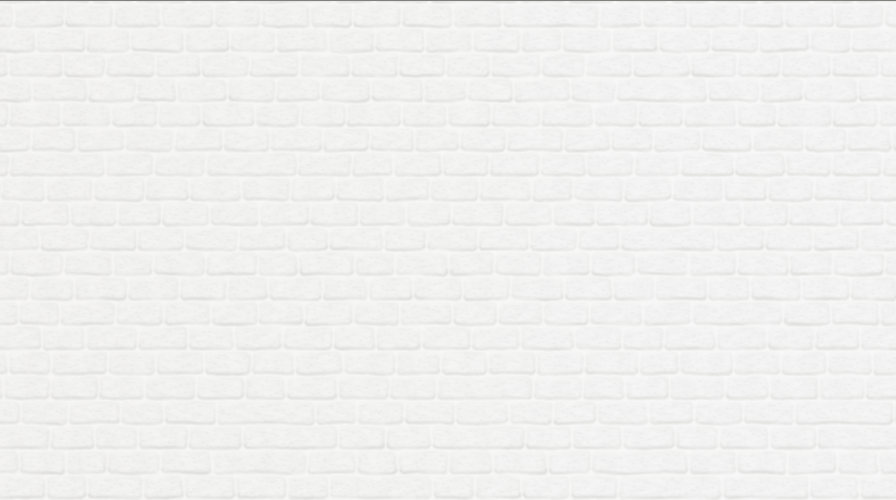
Write a Shadertoy shader that draws this texture.

```glsl
const float ROWS = 20.15;
const float COLUMNS = 18.6;
const vec3 MORTAR = vec3(0.968, 0.968, 0.966);
const vec3 BRICK = vec3(0.949, 0.949, 0.947);
const vec3 SHADOW = vec3(0.850, 0.850, 0.840);
const vec3 TOP_RULE = vec3(0.50, 0.50, 0.49);

float hash(vec2 p) {
    vec3 q = fract(vec3(p.xyx) * 0.1031);
    q += dot(q, q.yzx + 33.33);
    return fract((q.x + q.y) * q.z);
}

// Distance to the nearest scattered point
float cellular(vec2 p) {
    vec2 cell = floor(p);
    float nearest = 2.0;
    for (int y = -1; y <= 1; y++) {
        for (int x = -1; x <= 1; x++) {
            vec2 c = cell + vec2(x, y);
            vec2 site = c + vec2(hash(c), hash(c + 71.7));
            nearest = min(nearest, length(p - site));
        }
    }
    return nearest;
}

float waves(vec2 p) {
    float sum = 0.0;
    float amplitude = 0.5;
    for (int i = 0; i < 4; i++) {
        sum += amplitude * sin(p.x + 1.7 * sin(p.y)) * cos(p.y * 0.9 + float(i));
        p = mat2(1.5, 1.1, -1.1, 1.5) * p + 2.3;
        amplitude *= 0.55;
    }
    return sum;
}

// Irregular position of a vertical joint, in columns
float jointAt(float index, float row) {
    return index + 0.2 * (hash(vec2(index + 40.0, row + 9.0)) - 0.5);
}

// A few even joints are missing, leaving a double brick
bool jointMissing(float index, float row) {
    return mod(index, 2.0) < 0.5 && hash(vec2(index + 17.0, row + 63.0)) < 0.14;
}

// Left and right ends of the brick that holds x
vec2 brickEnds(float x, float row) {
    float index = floor(x);
    if (x < jointAt(index, row)) index -= 1.0;
    if (x >= jointAt(index + 1.0, row)) index += 1.0;
    float first = jointMissing(index, row) ? index - 1.0 : index;
    float last = jointMissing(index + 1.0, row) ? index + 2.0 : index + 1.0;
    return vec2(jointAt(first, row), jointAt(last, row));
}

float roundedBox(vec2 p, vec2 halfSize, float radius) {
    vec2 q = abs(p) - halfSize + radius;
    return length(max(q, 0.0)) + min(max(q.x, q.y), 0.0) - radius;
}

// Soft line centred where d is zero
float softLine(float d, float width) {
    return exp(-d * d / (width * width));
}

void mainImage(out vec4 fragColor, in vec2 fragCoord) {
    vec2 uv = fragCoord / iResolution.xy;
    float aspect = iResolution.x / iResolution.y;
    // One unit is the height of a course
    vec2 p = vec2(uv.x * aspect, uv.y) * ROWS;
    float columnWidth = aspect * ROWS / COLUMNS;

    // Uneven edges
    vec2 wall = p + 0.06 * vec2(waves(p * 2.3), waves(p * 1.9 + 8.0));
    float row = floor(wall.y);
    float shift = 0.5 * mod(row, 2.0) + 0.4 * hash(vec2(row, 5.0));
    vec2 ends = brickEnds(wall.x / columnWidth + shift, row);
    vec2 span = (ends - shift) * columnWidth;
    vec2 center = vec2(0.5 * (span.x + span.y), row + 0.5);
    vec2 halfSize = vec2(0.5 * (span.y - span.x) - 0.09, 0.39);
    vec2 local = wall - center;
    float edge = roundedBox(local, halfSize, 0.15);
    float tone = hash(vec2(floor(ends.x * 8.0) + 90.0, row + 31.0));

    // Painted brick faces with faint grain and pits
    float face = 1.0 - smoothstep(-0.08, 0.08, edge);
    float grain = waves(p * vec2(5.0, 9.0));
    float pits = 1.0 - smoothstep(0.08, 0.35, cellular(p * vec2(3.0, 5.0)));
    vec3 brick = BRICK + 0.004 * (tone - 0.5) + 0.014 * grain - 0.015 * pits;
    vec3 color = mix(MORTAR + 0.005 * grain, brick, face);

    // Worn shadow along the underside, fainter along the ends
    float wear = clamp(0.70 + 0.45 * waves(p * vec2(2.2, 3.1) + 3.0) + 0.25 * (tone - 0.5), 0.3, 1.0);
    float under = smoothstep(-0.12, -0.36, local.y);
    float side = step(0.0, local.x) * 0.10 + 0.20;
    float strength = mix(side, 0.70, under) * wear;
    color = mix(color, SHADOW, softLine(edge - 0.01, 0.08) * strength);

    // Lit top edge
    float upper = smoothstep(0.2, 0.38, local.y);
    color += 0.012 * upper * softLine(edge + 0.03, 0.07);

    // Slightly warm left, cool right
    color += mix(vec3(-0.002, -0.003, -0.006), vec3(0.002, 0.003, 0.004), smoothstep(0.0, 0.8, uv.x));

    // Thin rule at the top
    float blur = 0.5 / iResolution.y;
    float rule = smoothstep(0.9978 - blur, 0.9978 + blur, uv.y);
    color = mix(color, TOP_RULE, rule);
    fragColor = vec4(clamp(color, 0.0, 1.0), 1.0);
}
```
